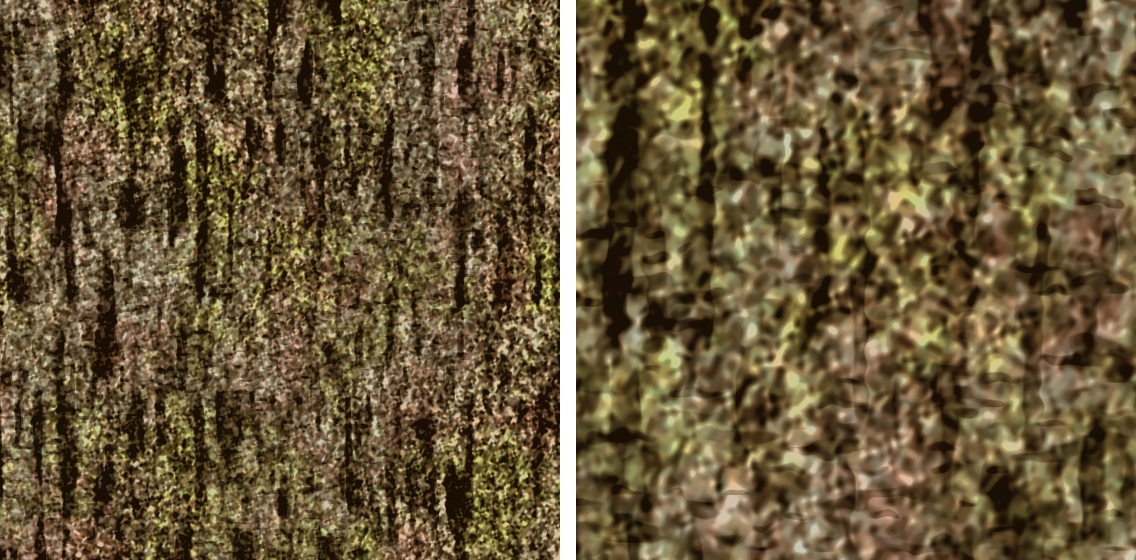
Left, the full canvas; right, a detail of the centre.
A Shadertoy shader for this texture:

```glsl
const vec3 PIT    = vec3(0.10, 0.055, 0.015);
const vec3 SHADE  = vec3(0.25, 0.18, 0.085);
const vec3 BROWN  = vec3(0.37, 0.29, 0.17);
const vec3 TAN    = vec3(0.49, 0.405, 0.285);
const vec3 STRAW  = vec3(0.61, 0.54, 0.39);
const vec3 FLECK  = vec3(0.83, 0.77, 0.62);

const vec3 MOSS_TINT  = vec3(0.97, 1.05, 0.74);
const vec3 RUST_TINT  = vec3(1.06, 0.94, 0.98);
const vec3 PLATE_TINT = vec3(0.98, 1.02, 1.10);

// Cells across and up the canvas
const vec2 FINE_GRAIN   = vec2(225.0, 195.0);
const vec2 CRUMBS       = vec2(135.0, 100.0);
const vec2 STREAKS      = vec2(62.0, 12.0);
const vec2 FISSURES     = vec2(56.0, 8.0);
const vec2 SPLITS       = vec2(95.0, 21.0);
const vec2 CROSS_CRACKS = vec2(58.0, 150.0);
const vec2 PLATES       = vec2(8.0, 2.6);

const float FINE_GAIN    = 1.45;
const float CRUMB_GAIN   = 1.15;
const float STREAK_GAIN  = 0.55;
const float FISSURE_GAIN = 1.6;
const float SPLIT_GAIN   = 1.0;
const float CROSS_GAIN   = 0.9;
const float BROAD_GAIN   = 0.22;
const float TONE_BIAS    = 0.46;

float hash(vec2 p) {
    return fract(sin(dot(p, vec2(127.1, 311.7))) * 43758.5453);
}

// Value noise from -1 to 1
float noise(vec2 p) {
    vec2 cell = floor(p);
    vec2 f = fract(p);
    f = f * f * (3.0 - 2.0 * f);
    float low  = mix(hash(cell), hash(cell + vec2(1.0, 0.0)), f.x);
    float high = mix(hash(cell + vec2(0.0, 1.0)), hash(cell + vec2(1.0, 1.0)), f.x);
    return 2.0 * mix(low, high, f.y) - 1.0;
}

float fbm(vec2 p) {
    float sum = 0.0;
    float gain = 0.55;
    for (int i = 0; i < 4; i++) {
        sum += gain * noise(p);
        p = mat2(1.6, 1.2, -1.2, 1.6) * p + 17.3;
        gain *= 0.55;
    }
    return sum;
}

// Separate gashes where a stretched noise field peaks
float gash(vec2 p) {
    return smoothstep(0.25, 0.62, noise(p));
}

// Palette ramp over a tone with mean 0 and deviation near 1
vec3 barkColor(float tone) {
    vec3 c = mix(PIT, SHADE, smoothstep(-1.6, -0.6, tone));
    c = mix(c, BROWN, smoothstep(-0.75, 0.05, tone));
    c = mix(c, TAN, smoothstep(0.0, 0.6, tone));
    c = mix(c, STRAW, smoothstep(0.5, 1.2, tone));
    return mix(c, FLECK, smoothstep(1.15, 2.0, tone));
}

void mainImage(out vec4 fragColor, in vec2 fragCoord) {
    vec2 uv = fragCoord / iResolution.xy;

    // Ragged edges and a gentle sway of the vertical features
    vec2 rough = vec2(noise(uv * 120.0 + 3.1), noise(uv * 120.0 + 41.7));
    float sway = noise(uv * vec2(11.0, 8.0) + 8.4);
    vec2 p = uv + 0.0022 * rough + vec2(0.006 * sway, 0.0);

    // Smooth grey plates, moss and rust regions
    float plate = smoothstep(0.05, 0.6, noise(p * PLATES + 5.7) + 0.5 * fbm(p * 20.0));
    float moss = smoothstep(-0.3, 0.5, fbm(p * vec2(8.0, 6.0) + 23.0) + 0.35 * noise(p * 60.0));
    float rust = smoothstep(-0.2, 0.5, fbm(p * vec2(11.0, 8.0) + 71.0));

    // Crumbly grain on turned lattices, calmer on the plates
    vec2 turned = mat2(0.88, 0.47, -0.47, 0.88) * uv;
    float grain = FINE_GAIN * noise(turned * FINE_GRAIN + 0.3 * rough)
                + CRUMB_GAIN * noise(p * CRUMBS + 12.0);
    float tone = TONE_BIAS + grain * mix(1.1, 0.72, plate);
    tone += STREAK_GAIN * noise(p * STREAKS + 31.0);
    tone += BROAD_GAIN * fbm(p * vec2(10.0, 6.0) + 52.0) + 0.15 * plate;

    // Long vertical fissures and shorter splits
    tone -= FISSURE_GAIN * gash(p * FISSURES + 9.0);
    tone -= SPLIT_GAIN * gash(p * SPLITS + 87.0);

    // Short cross cracks, mostly on the plates
    tone -= CROSS_GAIN * gash(p * CROSS_CRACKS + 19.0) * mix(0.35, 1.0, plate);

    // Tinted bark
    vec3 color = barkColor(tone);
    color *= mix(vec3(1.0), RUST_TINT, rust * (1.0 - moss));
    color *= mix(vec3(1.0), PLATE_TINT, plate * (1.0 - 0.5 * moss));
    color *= mix(vec3(1.0), MOSS_TINT, moss * (1.0 - 0.4 * plate));
    color *= 1.0 + 0.08 * noise(uv * 150.0 + 93.0) * vec3(1.0, -0.2, -0.8);

    fragColor = vec4(clamp(color, 0.0, 1.0), 1.0);
}
```
